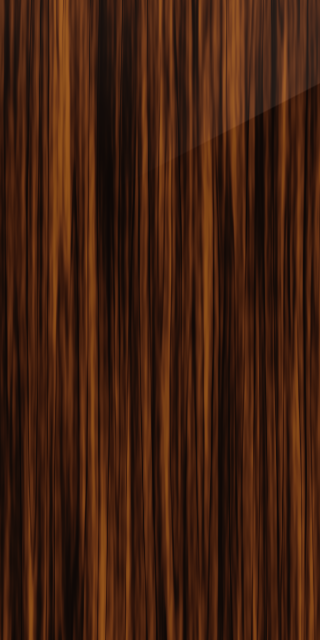
Reproduce this texture procedurally as a WebGL 1 fragment shader.

```glsl
precision highp float;
uniform vec2 u_resolution;

// Wood tones, dark to light
const vec3 INK     = vec3(0.05, 0.028, 0.022);
const vec3 EBONY   = vec3(0.10, 0.05, 0.03);
const vec3 UMBER   = vec3(0.19, 0.08, 0.04);
const vec3 RUSSET  = vec3(0.27, 0.12, 0.05);
const vec3 CHESTNUT = vec3(0.34, 0.16, 0.07);
const vec3 AMBER   = vec3(0.43, 0.21, 0.08);
const vec3 HONEY   = vec3(0.53, 0.29, 0.09);
const vec3 GOLD    = vec3(0.60, 0.34, 0.11);

// Grain frequency across and along the board
const vec2 BROAD_SCALE  = vec2(6.0, 0.35);
const vec2 BAND_SCALE   = vec2(17.0, 0.45);
const vec2 STRIPE_SCALE = vec2(42.0, 0.7);
const vec2 FINE_SCALE   = vec2(88.0, 1.3);
const vec2 FIBRE_SCALE  = vec2(120.0, 9.0);
const vec2 VEIN_SCALE   = vec2(31.0, 0.6);

// Grain strength
const float BROAD_GAIN  = 1.3;
const float BAND_GAIN   = 1.9;
const float STRIPE_GAIN = 2.5;
const float FINE_GAIN   = 1.9;
const float FIBRE_GAIN  = 0.8;
const float VEIN_DEPTH  = 1.3;
const float VEIN_WIDTH  = 0.12;
const float TONE_BIAS   = 0.16;
const float DRIFT       = 0.010;
const float WOBBLE      = 0.0025;

// Polished reflection with a slanted lower edge
const vec3 GLOSS_COLOR  = vec3(0.085, 0.075, 0.068);
const float GLOSS_SLOPE = 0.515;
const float GLOSS_BASE  = 1.225;
const float GLOSS_BLUR  = 0.004;

vec2 gradientAt(vec2 cell) {
  vec3 h = fract(cell.xyx * vec3(0.1031, 0.1030, 0.0973));
  h += dot(h, h.yzx + 33.33);
  float angle = 6.2832 * fract((h.x + h.y) * h.z);
  return vec2(cos(angle), sin(angle));
}

float gradientNoise(vec2 p) {
  vec2 i = floor(p);
  vec2 f = p - i;
  vec2 w = f * f * f * (f * (f * 6.0 - 15.0) + 10.0);
  vec2 e = vec2(1.0, 0.0);
  float a = dot(gradientAt(i), f);
  float b = dot(gradientAt(i + e.xy), f - e.xy);
  float c = dot(gradientAt(i + e.yx), f - e.yx);
  float d = dot(gradientAt(i + e.xx), f - e.xx);
  return mix(mix(a, b, w.x), mix(c, d, w.x), w.y);
}

// Layered streaks, returned as a roughly normal deviate
float grainTone(vec2 p) {
  p.x += DRIFT * gradientNoise(p * vec2(4.0, 1.1) + 7.3);
  p.x += WOBBLE * gradientNoise(p * vec2(16.0, 3.5) + 21.7);

  float tone = TONE_BIAS;
  tone += BROAD_GAIN * gradientNoise(p * BROAD_SCALE + 3.4);
  tone += BAND_GAIN * gradientNoise(p * BAND_SCALE + 41.6);
  tone += STRIPE_GAIN * gradientNoise(p * STRIPE_SCALE + 83.3);
  tone += FINE_GAIN * gradientNoise(p * FINE_SCALE + 137.4);
  tone += FIBRE_GAIN * gradientNoise(p * FIBRE_SCALE + 211.6);

  // Narrow dark veins along the noise zero crossings
  float crossing = abs(gradientNoise(p * VEIN_SCALE + 305.4));
  float vein = 1.0 - smoothstep(0.0, VEIN_WIDTH, crossing);
  return tone - VEIN_DEPTH * vein;
}

float ramp(float lo, float hi, float x) {
  return clamp((x - lo) / (hi - lo), 0.0, 1.0);
}

// Stops sit at the cumulative share of each tone
vec3 woodColor(float rank) {
  vec3 color = mix(INK, EBONY, ramp(0.0, 0.08, rank));
  color = mix(color, UMBER, ramp(0.08, 0.25, rank));
  color = mix(color, RUSSET, ramp(0.25, 0.49, rank));
  color = mix(color, CHESTNUT, ramp(0.49, 0.72, rank));
  color = mix(color, AMBER, ramp(0.72, 0.88, rank));
  color = mix(color, HONEY, ramp(0.88, 0.97, rank));
  return mix(color, GOLD, ramp(0.97, 1.0, rank));
}

float glossAmount(vec2 p) {
  float height = p.y - GLOSS_BASE - GLOSS_SLOPE * p.x;
  float edge = smoothstep(-GLOSS_BLUR, GLOSS_BLUR, height);
  float sideFade = smoothstep(0.3, 0.95, p.x);
  float topGlow = 0.45 * smoothstep(1.4, 2.0, p.y);
  return edge * max(sideFade, topGlow);
}

void main() {
  vec2 p = gl_FragCoord.xy / u_resolution.x;
  float rank = 1.0 / (1.0 + exp(-1.7 * grainTone(p)));
  vec3 color = woodColor(rank) + GLOSS_COLOR * glossAmount(p);
  gl_FragColor = vec4(color, 1.0);
}
```
